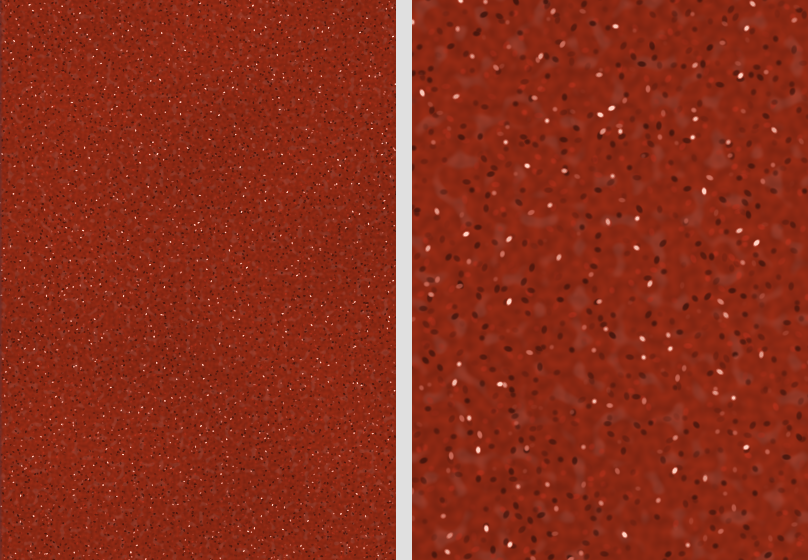
Left: the whole. Right: its middle third, enlarged.
Write a WebGL 1 fragment shader that draws this texture.

```glsl
precision highp float;
uniform vec2 u_resolution;

// Colours
const vec3 BASE = vec3(0.548, 0.155, 0.074);
const vec3 DARK = vec3(0.250, 0.075, 0.045);
const vec3 RED = vec3(0.700, 0.185, 0.105);
const vec3 DUSTY = vec3(0.575, 0.230, 0.165);
const vec3 PINK = vec3(0.760, 0.370, 0.300);
const vec3 GLINT = vec3(1.000, 0.830, 0.770);
const vec3 EDGE = vec3(0.400, 0.190, 0.190);

// Grain layers: cells per canvas height, share of filled cells, radius
const vec3 DARK_GRAINS = vec3(122.0, 0.58, 0.0021);
const vec3 RED_GRAINS = vec3(105.0, 0.50, 0.0021);
const vec3 SPARKLES = vec3(90.0, 0.46, 0.0019);
const float SOFTNESS = 0.0010;

// Strength falloff: higher means fewer strong grains
const float DARK_FALLOFF = 0.9;
const float RED_FALLOFF = 0.9;
const float SPARKLE_FALLOFF = 1.8;

// Uneven tone
const float FINE_SCALE = 150.0;
const float FINE_AMOUNT = 0.16;
const float BROAD_SCALE = 4.0;
const float BROAD_AMOUNT = 0.07;
const float DUST_SCALE = 85.0;
const float EDGE_WIDTH = 0.006;

vec3 hash3(vec2 p) {
  vec3 q = fract(p.xyx * vec3(0.1031, 0.1030, 0.0973));
  q += dot(q, q.yxz + 33.33);
  return fract((q.xxy + q.yzz) * q.zyx);
}

float cornerSlope(vec2 cell, vec2 offset) {
  float angle = 6.2832 * hash3(cell).x;
  return dot(vec2(cos(angle), sin(angle)), offset);
}

float gradientNoise(vec2 p) {
  vec2 i = floor(p);
  vec2 f = p - i;
  vec2 u = f * f * f * (f * (f * 6.0 - 15.0) + 10.0);
  vec2 e = vec2(1.0, 0.0);
  float low = mix(cornerSlope(i, f), cornerSlope(i + e, f - e), u.x);
  float high = mix(cornerSlope(i + e.yx, f - e.yx),
                   cornerSlope(i + e.xx, f - e.xx), u.x);
  return mix(low, high, u.y);
}

// Strongest scattered flake at p, 0 where there is none
float grains(vec2 p, vec3 layer, float falloff, float seed) {
  vec2 home = floor(p * layer.x);
  float soft = max(SOFTNESS, 0.7 / u_resolution.y);
  float strongest = 0.0;
  for (int y = -1; y <= 1; y++) {
    for (int x = -1; x <= 1; x++) {
      vec2 cell = home + vec2(float(x), float(y));
      vec3 place = hash3(cell + seed);
      vec3 look = hash3(cell + seed + 271.7);
      vec2 d = p - (cell + place.xy) / layer.x;
      float angle = 6.2832 * look.x;
      vec2 axis = vec2(cos(angle), sin(angle));
      d = vec2(dot(d, axis), dot(d, vec2(-axis.y, axis.x)));
      d.y *= 1.0 + 0.6 * look.y;
      float radius = layer.z * mix(0.7, 1.2, look.y);
      float cover = 1.0 - smoothstep(radius - soft, radius + soft, length(d));
      float filled = step(place.z, layer.y);
      strongest = max(strongest, filled * cover * pow(look.z, falloff));
    }
  }
  return strongest;
}

void main() {
  vec2 p = gl_FragCoord.xy / u_resolution.y;

  // Mottled ground
  float fine = gradientNoise(p * FINE_SCALE + 31.0);
  float broad = gradientNoise(p * BROAD_SCALE + 7.0);
  float dust = gradientNoise(p * DUST_SCALE + 53.0);
  vec3 color = mix(BASE, DUSTY, 0.8 * smoothstep(0.08, 0.45, dust));

  // Flakes, from deep to shiny
  color = mix(color, RED, 0.7 * grains(p, RED_GRAINS, RED_FALLOFF, 11.3));
  color = mix(color, DARK, 0.85 * grains(p, DARK_GRAINS, DARK_FALLOFF, 97.1));
  color *= 1.0 + FINE_AMOUNT * fine + BROAD_AMOUNT * broad;

  float sparkle = grains(p, SPARKLES, SPARKLE_FALLOFF, 183.9);
  color = mix(color, PINK, smoothstep(0.0, 0.55, sparkle));
  color = mix(color, GLINT, smoothstep(0.45, 1.0, sparkle));

  // Faded left border
  color = mix(color, EDGE, 0.6 * (1.0 - smoothstep(0.0, EDGE_WIDTH, p.x)));

  gl_FragColor = vec4(color, 1.0);
}
```
